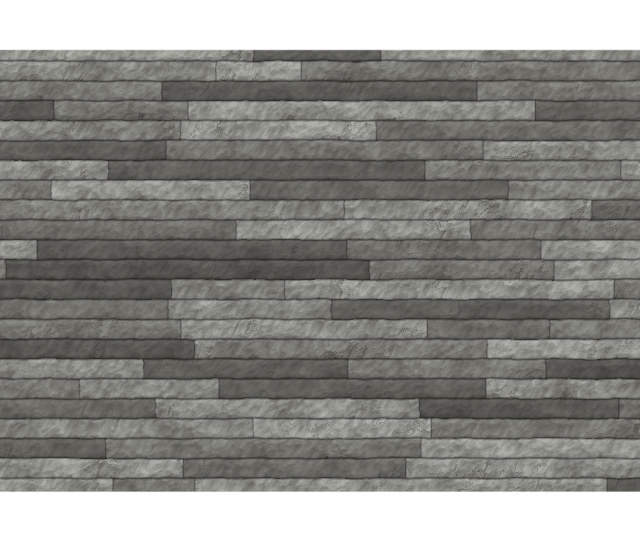
This texture is drawn by a Shadertoy shader. Its source:

```glsl
// Split-slate wall cladding: thin courses of grey stone strips between plain white margins.

// Layout, in units of canvas height
const float PANEL_BOTTOM = 0.0895;
const float PANEL_TOP    = 0.9074;
const float FIRST_SEAM   = 0.8873;  // lower edge of the cut top course
const float COURSE       = 0.0368;  // height of one course
const float STONE_LENGTH = 0.46;    // mean length of a strip
const float JOINT_JITTER = 0.72;    // spread of the upright joints
const float EDGE_WAVE    = 0.07;    // unevenness of the seams, in courses
const float SEAM_WIDTH   = 0.0013;
const float JOINT_WIDTH  = 0.0009;

// Finish
const vec3  PAGE         = vec3(1.0);
const vec3  DARK_SLATE   = vec3(0.315, 0.310, 0.292);
const vec3  LIGHT_SLATE  = vec3(0.610, 0.612, 0.590);
const float PATCHINESS   = 0.42;
const float GRAIN        = 0.42;
const float CLEFT_DEPTH  = 0.30;
const float SEAM_DEPTH   = 0.36;
const float JOINT_DEPTH  = 0.27;

// Integer hash giving two values in 0..1
vec2 hash2(ivec2 cell) {
    uvec2 v = uvec2(cell) * 1664525u + 1013904223u;
    v.x += v.y * 1664525u;
    v.y += v.x * 1664525u;
    v ^= v >> 16u;
    v.x += v.y * 1664525u;
    v.y += v.x * 1664525u;
    v ^= v >> 16u;
    return vec2(v & 65535u) / 65535.0;
}

float cornerSlope(ivec2 cell, vec2 offset) {
    float angle = 6.28318 * hash2(cell).x;
    return dot(vec2(cos(angle), sin(angle)), offset);
}

float gradientNoise(vec2 p) {
    ivec2 i = ivec2(floor(p));
    vec2 f = fract(p);
    vec2 w = f * f * f * (f * (f * 6.0 - 15.0) + 10.0);
    float low = mix(cornerSlope(i, f),
                    cornerSlope(i + ivec2(1, 0), f - vec2(1, 0)), w.x);
    float high = mix(cornerSlope(i + ivec2(0, 1), f - vec2(0, 1)),
                     cornerSlope(i + ivec2(1, 1), f - vec2(1, 1)), w.x);
    return mix(low, high, w.y);
}

float fbm(vec2 p) {
    float sum = 0.0, amplitude = 1.0;
    for (int octave = 0; octave < 4; octave++) {
        sum += amplitude * gradientNoise(p);
        p = mat2(1.6, 1.2, -1.2, 1.6) * p + 7.3;
        amplitude *= 0.58;
    }
    return sum;
}

// Position of the single upright joint inside a cell of a course
float jointAt(int cell, int course) {
    return float(cell) + 0.5 + JOINT_JITTER * (hash2(ivec2(cell, course)).x - 0.5);
}

// Slate lightness at p: blotches, slanted grain and sparse clefts
float slate(vec2 p, float tone, vec2 seed) {
    vec2 q = p + seed * 37.0;
    float patches = fbm(q * vec2(13.0, 24.0));
    vec2 slant = mat2(0.82, -0.57, 0.57, 0.82) * q;
    float grain = fbm(slant * vec2(55.0, 105.0) + patches);
    float roughness = mix(0.45, 1.0, smoothstep(0.1, 0.8, tone));
    float light = tone + roughness * (PATCHINESS * patches + GRAIN * grain);

    // Clefts are thin zero lines of warped noise, kept only in places
    float ridge = abs(gradientNoise(slant * vec2(19.0, 31.0) + 0.45 * grain));
    float sparse = smoothstep(0.02, 0.35, gradientNoise(q * 11.0 + 4.7));
    float cleft = (1.0 - smoothstep(0.01, 0.07, ridge)) * sparse;
    float sheen = smoothstep(0.05, 0.10, ridge) - smoothstep(0.10, 0.18, ridge);
    return light + roughness * sparse * 0.13 * sheen - CLEFT_DEPTH * roughness * cleft;
}

void mainImage(out vec4 fragColor, in vec2 fragCoord) {
    vec2 p = fragCoord / iResolution.y;
    float pixel = 1.0 / iResolution.y;

    // Course index, counted downward, with slightly uneven seams
    float wave = gradientNoise(p * vec2(16.0, 9.0)) + 0.5 * gradientNoise(p * vec2(60.0, 30.0));
    float rise = (FIRST_SEAM - p.y) / COURSE + EDGE_WAVE * wave;
    int course = int(floor(rise));
    float down = fract(rise);

    // Strip index along the course and distance to its nearest joint
    float along = p.x / STONE_LENGTH + 5.0 * hash2(ivec2(course, 91)).y;
    along += 0.004 * gradientNoise(p * vec2(20.0, 90.0));
    int cell = int(floor(along));
    float joint = jointAt(cell, course);
    int stone = cell + int(along > joint);
    float jointGap = min(abs(along - joint),
                     min(along - jointAt(cell - 1, course), jointAt(cell + 1, course) - along));
    jointGap *= STONE_LENGTH;

    // Golden-ratio steps keep dark and light strips evenly mixed
    vec2 seed = hash2(ivec2(stone + 40, course + 17));
    float tone = fract(0.618 * float(course) + 0.41 * float(stone) + 0.3 * seed.x);
    float light = slate(p, mix(0.03, 0.93, tone), seed);

    // Seams, joints and the rounded face of each strip
    float seamGap = min(down, 1.0 - down) * COURSE;
    float seam = 1.0 - smoothstep(0.0, SEAM_WIDTH + 1.2 * pixel, seamGap);
    float upright = 1.0 - smoothstep(0.0, JOINT_WIDTH + pixel, jointGap);
    light += 0.10 * (smoothstep(0.0, 0.12, down) - smoothstep(0.12, 0.4, down));
    light -= 0.16 * smoothstep(0.72, 1.0, down);
    vec3 color = mix(DARK_SLATE, LIGHT_SLATE, clamp(light, -0.25, 1.25));
    color *= (1.0 - SEAM_DEPTH * seam) * (1.0 - JOINT_DEPTH * upright);

    // Plain margins above and below
    float panel = smoothstep(-pixel, pixel, min(p.y - PANEL_BOTTOM, PANEL_TOP - p.y));
    fragColor = vec4(mix(PAGE, color, panel), 1.0);
}
```
